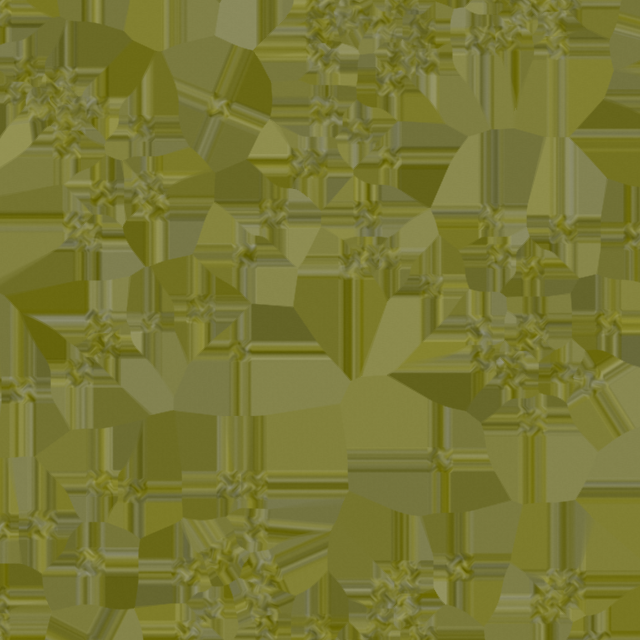
A WebGL 2 fragment shader for this pattern:

```glsl
#version 300 es
precision highp float;

uniform vec2 u_resolution;
out vec4 fragColor;

const int PATCH_COUNT = 125;
const float HALF_MIN = 0.018;       // half side of a patch
const float HALF_MAX = 0.025;
const float CLUSTER_SPREAD = 0.16;  // reach of a patch that sits by its neighbour
const float TURNED_SHARE = 0.1;     // share of patches that are rotated
const float GRAIN_FREQ = 105.0;     // noise cells per canvas
const float WARP = 0.35;
const float WEAVE_FREQ = 512.0;
const float WEAVE_AMOUNT = 0.012;
const float EDGE_PIXELS = 1.6;

const vec3 OLIVE = vec3(0.472, 0.468, 0.207);
const vec3 LIGHT_AXIS = vec3(0.215, 0.215, 0.30);
const vec3 TINT_AXIS = vec3(0.025, 0.010, -0.23);

float hash(vec2 p) {
    return fract(sin(dot(p, vec2(127.1, 311.7))) * 43758.5453);
}

vec2 hash2(vec2 p) {
    return vec2(hash(p), hash(p + 57.3));
}

float valueNoise(vec2 p) {
    vec2 cell = floor(p);
    vec2 f = fract(p);
    f = f * f * (3.0 - 2.0 * f);
    float low = mix(hash(cell), hash(cell + vec2(1, 0)), f.x);
    float high = mix(hash(cell + vec2(0, 1)), hash(cell + vec2(1, 1)), f.x);
    return mix(low, high, f.y);
}

// Two octaves, centred on zero
float grain(vec2 p) {
    return 0.75 * valueNoise(p) + 0.45 * valueNoise(p * 2.1 + 19.7) - 0.6;
}

float boxDistance(vec2 p, float halfSide) {
    vec2 q = abs(p) - halfSide;
    return length(max(q, 0.0)) + min(max(q.x, q.y), 0.0);
}

// Every third patch lies close to the one before it
vec2 patchCenter(float id) {
    float follows = step(1.5, mod(id, 3.0));
    vec2 anchor = hash2(vec2(id - follows, 3.7)) * 1.12 - 0.06;
    return anchor + follows * (hash2(vec2(id, 8.1)) - 0.5) * CLUSTER_SPREAD;
}

float patchHalfSide(float id) {
    return mix(HALF_MIN, HALF_MAX, hash(vec2(id, 5.3)));
}

vec2 toPatch(vec2 uv, float id) {
    float turned = step(hash(vec2(id, 11.9)), TURNED_SHARE);
    float angle = turned * (hash(vec2(id, 14.2)) - 0.5) * 1.4;
    float c = cos(angle);
    float s = sin(angle);
    return mat2(c, -s, s, c) * (uv - patchCenter(id));
}

// Noise at the closest point of the patch: streaks off sides, flats off corners
vec3 patchColor(vec2 uv, float id) {
    float halfSide = patchHalfSide(id);
    vec2 local = clamp(toPatch(uv, id), -halfSide, halfSide);
    vec2 p = local * GRAIN_FREQ + hash2(vec2(id, 21.4)) * 90.0;
    p += WARP * sin(p.yx * 2.3);
    float light = grain(p);
    float tint = grain(p * 0.7 + 141.0);
    return OLIVE + LIGHT_AXIS * light + TINT_AXIS * tint;
}

void main() {
    float canvas = min(u_resolution.x, u_resolution.y);
    vec2 uv = gl_FragCoord.xy / canvas;

    // Two nearest patches
    float nearest = 1e3;
    float second = 1e3;
    float nearestId = 0.0;
    float secondId = 0.0;
    for (int i = 0; i < PATCH_COUNT; i++) {
        float id = float(i);
        float d = boxDistance(toPatch(uv, id), patchHalfSide(id));
        if (d < nearest) {
            second = nearest;
            secondId = nearestId;
            nearest = d;
            nearestId = id;
        } else if (d < second) {
            second = d;
            secondId = id;
        }
    }

    // Smooth the seam between their regions
    float seam = 0.5 - 0.5 * smoothstep(0.0, EDGE_PIXELS / canvas, second - nearest);
    vec3 color = mix(patchColor(uv, nearestId), patchColor(uv, secondId), seam);

    // Faint fine weave
    color += WEAVE_AMOUNT * (valueNoise(uv * WEAVE_FREQ) - 0.5);
    fragColor = vec4(clamp(color, 0.0, 1.0), 1.0);
}
```
